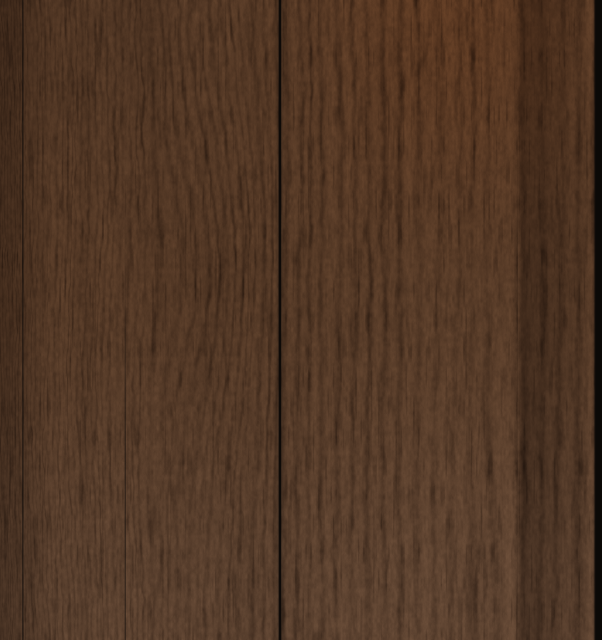
Give the GLSL for this texture, as a WebGL 1 fragment shader.

```glsl
precision highp float;
uniform vec2 u_resolution;

#define GRAIN_DENSITY 28.0
#define GRAIN_DEPTH 0.29
#define PORE_DEPTH 0.17
#define SPECKLE 0.24
#define BAND_DEPTH 0.14
#define FIGURE_BEND 0.065
#define MAIN_SEAM 0.465
#define LEFT_SEAM 0.038
#define FAINT_SEAM 0.208
#define SIDE_STEP 0.861
#define RIGHT_EDGE 0.988

const vec3 WALNUT = vec3(0.345, 0.234, 0.156);
const vec3 PALE = vec3(0.382, 0.282, 0.212);
const vec3 AMBER = vec3(0.372, 0.232, 0.138);
const vec3 GAP = vec3(0.045, 0.034, 0.028);
const vec3 DARK_TINT = vec3(0.95, 1.05, 1.14);

float hash(vec2 p) {
  p = fract(p * vec2(0.1031, 0.1137));
  p += dot(p, p.yx + 33.33);
  return fract((p.x + p.y) * p.x * 7.31 + p.y * 91.7);
}

float noise(vec2 p) {
  vec2 i = floor(p);
  vec2 f = fract(p);
  f = f * f * (3.0 - 2.0 * f);
  float low = mix(hash(i), hash(i + vec2(1.0, 0.0)), f.x);
  float high = mix(hash(i + vec2(0.0, 1.0)), hash(i + vec2(1.0, 1.0)), f.x);
  return mix(low, high, f.y);
}

float fbm(vec2 p) {
  float sum = 0.0;
  float weight = 0.5;
  for (int i = 0; i < 4; i++) {
    sum += weight * noise(p);
    p = p * 2.03 + 17.3;
    weight *= 0.5;
  }
  return sum / 0.9375;
}

float bell(float x, float center, float width) {
  float d = (x - center) / width;
  return exp(-d * d);
}

// Coverage of a vertical groove with soft sides
float seam(float x, float center, float halfWidth) {
  float soft = max(0.0012, 0.7 / u_resolution.x);
  return 1.0 - smoothstep(halfWidth - soft, halfWidth + soft, abs(x - center));
}

// Growth lines: fine at the left, wider toward the right, ragged along their length
float growthLines(vec2 p, float board) {
  float bend = FIGURE_BEND * bell(p.y, 0.56, 0.30) * bell(p.x, 0.36, 0.09);
  float x = p.x - bend * (1.0 - step(MAIN_SEAM, p.x));
  x += 0.018 * (noise(vec2(p.x * 6.0 + board * 9.0, p.y * 2.6)) - 0.5);
  x += 0.005 * (noise(vec2(p.x * 30.0, p.y * 14.0)) - 0.5);
  x += 0.004 * (noise(vec2(p.x * 110.0, p.y * 50.0)) - 0.5);
  float phase = GRAIN_DENSITY * log(max(x, -0.05) + 0.13);
  phase += 0.8 * noise(vec2(phase * 0.6 + 40.0, p.y * 1.4));
  float ring = 0.5 + 0.5 * cos(6.28318 * phase);
  float strength = noise(vec2(phase * 0.9 + 70.0, p.y * 3.6 + board * 13.0));
  float broken = 0.55 + 0.55 * noise(vec2(phase * 2.0 + 90.0, p.y * 38.0));
  return pow(ring, 2.4) * mix(0.3, 1.05, strength) * broken;
}

void main() {
  vec2 p = gl_FragCoord.xy / u_resolution;
  float board = step(LEFT_SEAM, p.x) + step(MAIN_SEAM, p.x) + step(SIDE_STEP, p.x);

  // Pale foot, amber glow at the upper right
  vec3 color = mix(WALNUT, PALE, 0.65 * (1.0 - smoothstep(0.0, 0.62, p.y)));
  color = mix(color, AMBER, smoothstep(0.5, 1.0, p.y) * bell(p.x, 0.76, 0.24));

  // Broad bands and the dark heart of the left board
  float band = fbm(vec2(p.x * 19.0 + board * 11.0, p.y * 1.1));
  float shade = 1.0 + BAND_DEPTH * (band - 0.45);
  shade -= 0.09 * bell(p.x + 0.03 * p.y, 0.345, 0.045) * bell(p.y, 0.58, 0.34);
  shade -= 0.08 * bell(p.x, 0.14, 0.018) * bell(p.y, 0.55, 0.5);

  // Growth lines, short pores, fine fibres and speckle
  shade -= GRAIN_DEPTH * growthLines(p, board) * mix(0.6, 1.0, smoothstep(0.12, 0.4, p.x));
  float pores = noise(vec2(p.x * 240.0, p.y * 22.0 + board * 5.0));
  shade -= PORE_DEPTH * smoothstep(0.58, 1.0, pores);
  shade += 0.10 * (noise(vec2(p.x * 340.0, p.y * 45.0)) - 0.5);
  shade += SPECKLE * (fbm(p * vec2(210.0, 130.0)) - 0.5);

  // Falloff at the left, recessed strip at the right
  shade *= mix(0.78, 1.0, smoothstep(0.0, 0.11, p.x));
  shade *= 1.0 - 0.07 * smoothstep(0.6, 1.0, p.y) * (1.0 - smoothstep(0.1, 0.55, p.x));
  float recess = smoothstep(SIDE_STEP - 0.004, SIDE_STEP + 0.008, p.x);
  shade *= 1.0 - recess * mix(0.23, 0.07, smoothstep(0.87, 0.975, p.x));
  shade += 0.04 * bell(p.x, SIDE_STEP - 0.012, 0.008);
  shade += 0.10 * bell(p.x, RIGHT_EDGE - 0.007, 0.005);
  color *= pow(vec3(max(shade, 0.05)), DARK_TINT);

  // Grooves and the dark right edge
  color *= 1.0 - 0.22 * bell(p.x, MAIN_SEAM, 0.006);
  color = mix(color, GAP, 0.95 * seam(p.x, MAIN_SEAM, 0.0021));
  color = mix(color, GAP, 0.70 * seam(p.x, LEFT_SEAM, 0.0010));
  float faint = 1.0 - smoothstep(0.25, 0.68, p.y);
  color = mix(color, GAP, 0.60 * faint * seam(p.x, FAINT_SEAM, 0.0009));
  color = mix(color, GAP, smoothstep(RIGHT_EDGE - 0.003, RIGHT_EDGE + 0.002, p.x));

  gl_FragColor = vec4(clamp(color, 0.0, 1.0), 1.0);
}
```
